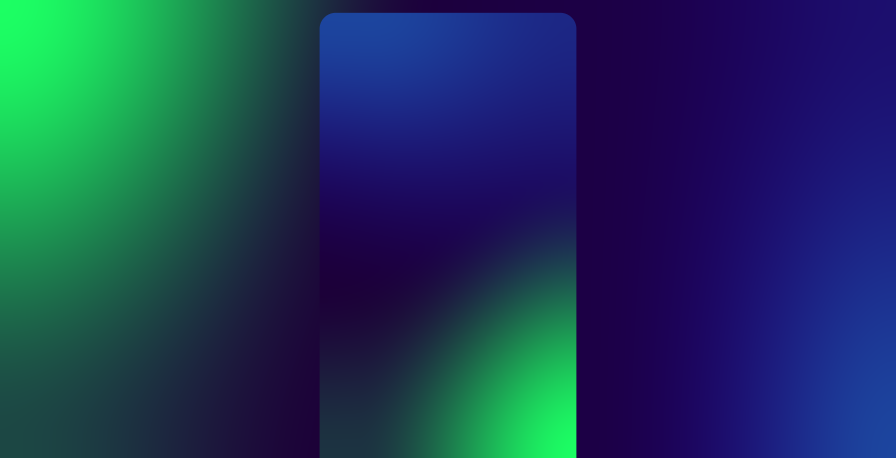
Reproduce this background procedurally as a Shadertoy shader.

```glsl
// Dark violet backdrop with a green glow at the upper left and a blue glow at
// the lower right, behind a tall rounded panel whose glows are mirrored.
// Each glow is a product of smooth ramps; the panel is a rounded-box distance.

const vec3 GREEN = vec3(0.11, 1.0, 0.39);

// Signed distance to a rounded box centred on the origin
float roundedBox(vec2 p, vec2 halfSize, float radius) {
    vec2 q = abs(p) - halfSize + radius;
    return length(max(q, 0.0)) + min(max(q.x, q.y), 0.0) - radius;
}

// Violet base lit by blue, then blended towards green
vec3 glowColor(float baseBlue, float blue, float green) {
    vec3 base = vec3(0.11, 0.27 * blue * blue, mix(baseBlue, 0.62, blue));
    return mix(base, GREEN, green);
}

// s runs from the upper left (0, 0) to the lower right (1, 1)
vec3 backdrop(vec2 s) {
    float reach = mix(0.495, 0.385, s.y);
    float green = (1.0 - smoothstep(0.0, reach, s.x))
                * mix(1.0, 0.28, smoothstep(0.0, 0.95, s.y));
    float blue = smoothstep(0.64, 1.0, s.x)
               * mix(0.46, 1.0, smoothstep(0.0, 1.0, s.y));
    float baseBlue = mix(0.22, 0.27, smoothstep(0.35, 0.66, s.x));
    return glowColor(baseBlue, blue, green);
}

// s spans the visible part of the panel, from its upper left corner
vec3 panel(vec2 s) {
    float blue = (1.0 - smoothstep(0.0, mix(0.65, 0.83, s.x), s.y))
               * (1.0 - 0.25 * smoothstep(0.2, 1.0, s.x));
    float start = mix(0.6, 0.35, smoothstep(0.0, 1.0, s.x));
    float green = smoothstep(start, 1.0, s.y)
                * mix(0.2, 1.0, smoothstep(0.15, 1.03, s.x));
    return glowColor(0.22, blue, green);
}

void mainImage(out vec4 fragColor, in vec2 fragCoord) {
    vec2 uv = fragCoord / iResolution.xy;
    vec2 s = vec2(uv.x, 1.0 - uv.y);

    // Panel area, rounded at the top and running off the lower edge
    vec2 p = (uv - vec2(0.5, 0.4)) * vec2(1.954, 1.0);
    float d = roundedBox(p, vec2(0.28, 0.572), 0.035);
    float mask = clamp(0.5 - d * iResolution.y, 0.0, 1.0);
    vec2 local = clamp((s - vec2(0.357, 0.028)) / vec2(0.286, 0.972), 0.0, 1.0);

    fragColor = vec4(mix(backdrop(s), panel(local), mask), 1.0);
}
```
